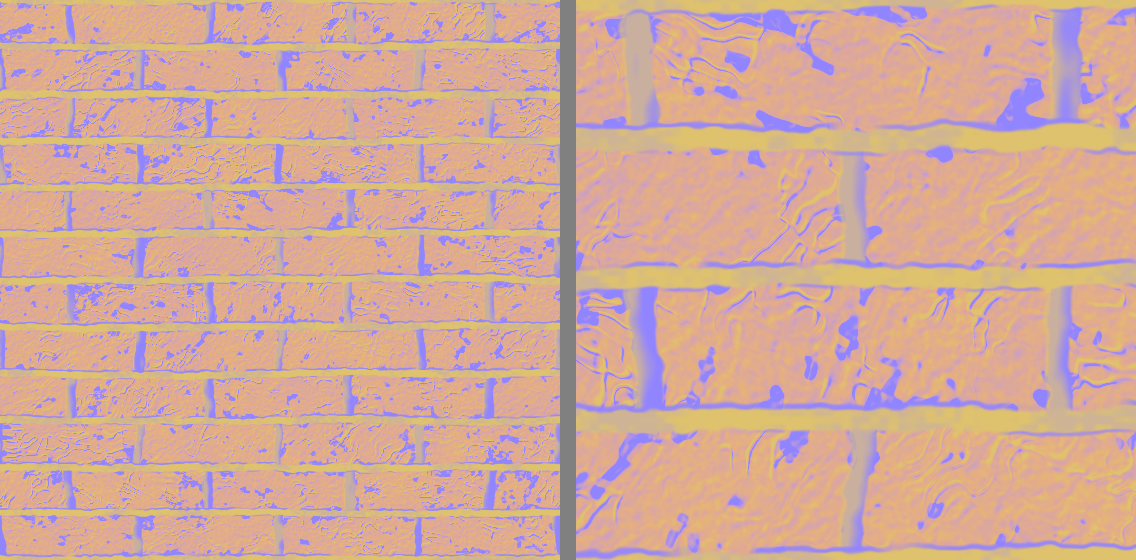
Left: the whole. Right: its middle third, enlarged.
A WebGL 1 fragment shader for this texture map:

```glsl
precision highp float;

uniform vec2 u_resolution;

const vec2 BRICKS = vec2(4.0, 12.0);     // bricks across, courses down
const float BED_HALF = 0.0060;           // half height of level joints
const float HEAD_HALF = 0.0080;          // half width of upright joints
const float EDGE_SOFT = 0.0013;
const float WOBBLE = 0.009;
const float FACE_TONE = 1.65;            // position on the colour ramp, 0 to 5
const float RELIEF_GAIN = 3.0;
const float RELIEF_STEP = 0.0025;
const vec2 SLOPE_DIR = vec2(-0.5, 0.86);
const vec2 FACE_PERIOD = vec2(4096.0);

const vec3 YELLOW = vec3(0.87, 0.76, 0.43);
const vec3 ORANGE = vec3(0.90, 0.69, 0.49);
const vec3 PINK = vec3(0.87, 0.66, 0.59);
const vec3 MAUVE = vec3(0.83, 0.64, 0.69);
const vec3 LILAC = vec3(0.76, 0.61, 0.82);
const vec3 BLUE = vec3(0.57, 0.52, 1.00);
const vec3 TAN_GREY = vec3(0.79, 0.69, 0.62);

float hash(vec2 p) {
  vec3 h = fract(p.xyx * 0.1031);
  h += dot(h, h.yzx + 33.33);
  return fract((h.x + h.y) * h.z);
}

// Value noise that wraps after a whole number of cells
float noise(vec2 p, vec2 period) {
  vec2 c = floor(p);
  vec2 f = fract(p);
  f = f * f * f * (f * (f * 6.0 - 15.0) + 10.0);
  vec2 lo = mod(c, period);
  vec2 hi = mod(c + 1.0, period);
  return mix(mix(hash(lo), hash(vec2(hi.x, lo.y)), f.x),
             mix(hash(vec2(lo.x, hi.y)), hash(hi), f.x), f.y);
}

float wallNoise(vec2 uv, vec2 cells) { return noise(uv * cells, cells); }
float faceNoise(vec2 p) { return noise(p, FACE_PERIOD); }

vec3 ramp(float t) {
  vec3 c = mix(YELLOW, ORANGE, clamp(t, 0.0, 1.0));
  c = mix(c, PINK, clamp(t - 1.0, 0.0, 1.0));
  c = mix(c, MAUVE, clamp(t - 2.0, 0.0, 1.0));
  c = mix(c, LILAC, clamp(t - 3.0, 0.0, 1.0));
  return mix(c, BLUE, clamp(t - 4.0, 0.0, 1.0));
}

// Height of the brick face: streaks, grain and patchy fissures
float relief(vec2 q, float wear) {
  vec2 bend = vec2(faceNoise(q * 45.0), faceNoise(q * 45.0 + 17.0));
  vec2 s = q * vec2(90.0, 190.0) + 3.0 * bend;
  float fissure = 1.0 - smoothstep(0.0, 0.13, abs(faceNoise(s * 0.6 + 31.0) - 0.5));
  float patchy = smoothstep(0.3, 0.7, faceNoise(q * 28.0 + 5.0));
  return 0.6 * faceNoise(s) + 0.4 * faceNoise(q * 260.0) - fissure * patchy * wear;
}

float faceTone(vec2 q, vec2 id, float edge) {
  float wear = hash(id + 41.0);
  float angle = (hash(id + 7.0) - 0.65) * 1.8;
  mat2 turn = mat2(cos(angle), sin(angle), -sin(angle), cos(angle));
  vec2 origin = 5.0 * vec2(hash(id + 13.0), hash(id + 29.0));
  vec2 p = turn * q + origin;
  float depth = 0.5 + 0.8 * wear;
  float slope = relief(p, depth) - relief(p + turn * SLOPE_DIR * RELIEF_STEP, depth);
  float tone = FACE_TONE + RELIEF_GAIN * slope * (slope > 0.0 ? 1.3 : 0.9);
  tone += 1.1 * (faceNoise(p * 420.0) - 0.5) + 0.8 * (faceNoise(p * 18.0) - 0.5);
  tone += 0.4 * (hash(id + 53.0) - 0.5);
  // Chips gather along the edges of worn bricks
  float chip = 0.65 * faceNoise(p * vec2(36.0, 75.0)) + 0.35 * faceNoise(p * 150.0);
  chip += 0.10 * wear + 0.12 * (1.0 - smoothstep(0.0, 0.014, edge));
  return tone + 3.5 * smoothstep(0.78, 0.86, chip);
}

void main() {
  vec2 uv = gl_FragCoord.xy / u_resolution;
  float soft = max(EDGE_SOFT, 0.7 / min(u_resolution.x, u_resolution.y));

  // Uneven courses and ragged edges
  vec2 bent = uv + WOBBLE * (vec2(wallNoise(uv, vec2(8.0, 12.0)),
                                  wallNoise(uv + 0.37, vec2(5.0, 12.0))) - 0.5);
  bent += 0.004 * (vec2(wallNoise(uv, vec2(40.0)), wallNoise(uv + 0.21, vec2(30.0))) - 0.5);
  bent += 0.003 * (vec2(wallNoise(uv, vec2(120.0)), wallNoise(uv + 0.43, vec2(110.0))) - 0.5);

  // Running bond
  vec2 grid = bent * BRICKS;
  float row = floor(grid.y);
  grid.x += 0.5 * mod(row, 2.0);
  vec2 cell = fract(grid);
  vec2 id = mod(vec2(floor(grid.x), row), BRICKS);
  vec2 jointId = mod(vec2(floor(grid.x + 0.5), row), BRICKS);
  float jointRand = hash(jointId + 71.0);
  float headHalf = HEAD_HALF * (0.65 + 0.5 * hash(jointId + 83.0));
  float headX = (fract(grid.x + 0.5) - 0.5) / BRICKS.x;
  float side = abs(headX) - headHalf;
  float below = cell.y / BRICKS.y - BED_HALF;
  float above = (1.0 - cell.y) / BRICKS.y - BED_HALF;
  float bed = min(below, above);

  vec3 color = ramp(faceTone((cell - 0.5) / BRICKS, id, min(side, bed)));

  // Upright joints: pale left rim, bluer towards the right
  float rim = (1.0 - smoothstep(0.0, 0.0025, abs(side - 0.001))) * step(headX, 0.0);
  color = mix(color, YELLOW, 0.6 * rim);
  float shade = 0.25 + 0.9 * (jointRand - 0.3) + 0.35 * headX / headHalf
              + 0.7 * (wallNoise(uv, vec2(90.0, 40.0)) - 0.5);
  vec3 headColor = mix(TAN_GREY, BLUE, smoothstep(0.1, 0.7, shade));
  color = mix(color, headColor, 1.0 - smoothstep(-soft, soft, side));

  // Broken shadow lines beside the level joints
  float edgePatch = wallNoise(uv, vec2(40.0, 36.0));
  float underLine = 1.0 - smoothstep(0.0005, 0.0015 + soft, abs(below - 0.0015));
  float overLine = 1.0 - smoothstep(0.0002, 0.0010 + soft, abs(above - 0.0010));
  color = mix(color, BLUE, 0.9 * underLine * smoothstep(0.15, 0.55, edgePatch));
  color = mix(color, BLUE, 0.7 * overLine * smoothstep(0.45, 0.8, 1.0 - edgePatch));

  // Level joints
  float stain = 0.6 * wallNoise(uv, vec2(24.0, 60.0)) + 0.4 * wallNoise(uv, vec2(180.0, 240.0));
  vec3 bedColor = mix(YELLOW, TAN_GREY, 0.8 * smoothstep(0.4, 0.85, stain));
  color = mix(color, bedColor, 1.0 - smoothstep(-soft, soft, bed));

  gl_FragColor = vec4(color, 1.0);
}
```
